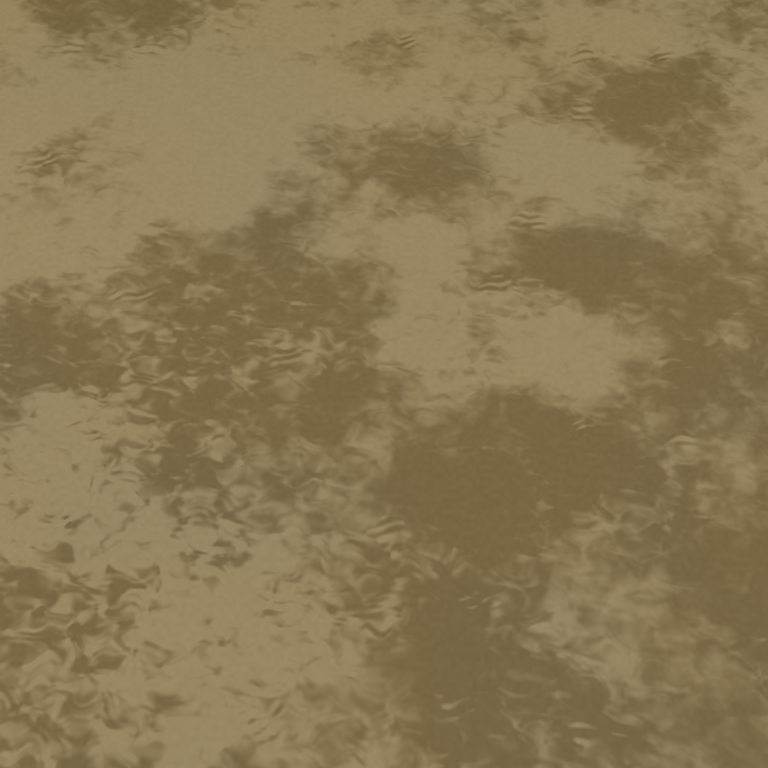
A three.js fragment shader for this texture:

```glsl
// Worn sandy ground seen at a slant: ragged pale crust over darker earth.
// Rough layered noise sets the crust edge, fine curled flakes break it up,
// and jittered cells hold a few small groups of wavy ripple marks.
varying vec2 vUv;

const vec3 EARTH = vec3(0.470, 0.400, 0.270);
const vec3 CRUST = vec3(0.600, 0.530, 0.392);
const vec3 WARM_TINT = vec3(0.005, 0.0, -0.005);
const float PATCH_SCALE = 4.8;
const float PATCH_CONTRAST = 0.95;
const float PATCH_ROUGHNESS = 0.64;
const float FLAKE_SCALE = 60.0;
const float FLAKE_CURL = 1.5;
const float FLAKE_STRENGTH = 0.62;
const float RIPPLE_CELLS = 6.5;
const float RIPPLE_PITCH = 0.02;
const float RIPPLE_STRENGTH = 0.13;
const float EDGE_LOW = 0.32;
const float EDGE_HIGH = 0.68;
const float GRAIN_STRENGTH = 0.02;
const float TAU = 6.28319;

float hash(vec2 p) {
  return fract(sin(dot(p, vec2(127.1, 311.7))) * 43758.55);
}

float noise(vec2 p) {
  vec2 cell = floor(p);
  vec2 f = fract(p);
  f = f * f * (3.0 - 2.0 * f);
  float lower = mix(hash(cell), hash(cell + vec2(1.0, 0.0)), f.x);
  float upper = mix(hash(cell + vec2(0.0, 1.0)), hash(cell + vec2(1.0)), f.x);
  return mix(lower, upper, f.y);
}

// Rotated octaves hide the noise lattice; the sum is centered on zero.
float layeredNoise(vec2 p) {
  float sum = 0.0;
  float weight = 0.5;
  for (int i = 0; i < 5; i++) {
    sum += weight * (noise(p) - 0.5);
    p = mat2(1.6, 1.2, -1.2, 1.6) * p + 7.3;
    weight *= PATCH_ROUGHNESS;
  }
  return sum;
}

// Curled flakes: fine noise bent by a coarser flow, centered on zero.
float flakes(vec2 p) {
  vec2 bend = vec2(noise(p * 0.6 + 3.1), noise(p * 0.6 + 41.7)) - 0.5;
  vec2 q = mat2(0.8, 0.35, -0.35, 1.0) * p + FLAKE_CURL * bend;
  return 0.65 * noise(q) + 0.35 * noise(q * 2.1 + 11.0) - 0.5;
}

// One possible group of tilted ripples in each cell of staggered rows.
float ripples(vec2 ground) {
  vec2 p = ground * RIPPLE_CELLS;
  p.x += 5.0 * hash(vec2(floor(p.y), 3.0));
  vec2 cell = floor(p);
  vec2 center = 0.35 + 0.3 * vec2(hash(cell + 5.0), hash(cell + 19.0));
  vec2 offset = fract(p) - center;
  float ragged = length(offset / vec2(0.3, 0.26)) + 1.1 * (noise(ground * 50.0) - 0.5);
  float mask = 1.0 - smoothstep(0.3, 0.75, ragged);
  float present = step(0.66, hash(cell + 31.0));
  float tilt = 0.8 * (hash(cell + 47.0) - 0.3);
  float wobble = 0.8 * sin(ground.x * 130.0) + 4.0 * noise(ground * 40.0);
  float across = (offset.y - tilt * offset.x) / RIPPLE_CELLS;
  return present * mask * sin(TAU * across / RIPPLE_PITCH + wobble);
}

void main() {
  // Features shrink and flatten toward the distant, upper edge.
  vec2 ground = vec2((vUv.x - 0.5) * (1.0 + 0.4 * vUv.y),
                     vUv.y * (1.0 + 0.6 * vUv.y)) + 2.0;

  // Broad zones: pale distance, bare earth low right, broken crust low left.
  float distant = smoothstep(0.42, 0.75, vUv.y);
  float bareRadius = length((vUv - vec2(0.7, 0.33)) * vec2(0.8, 1.1));
  float bare = 1.0 - smoothstep(0.08, 0.48, bareRadius);
  float nearLeft = (1.0 - smoothstep(0.15, 0.6, vUv.x)) * (1.0 - distant);
  float zoneBias = 0.01 + 0.07 * distant - 0.12 * bare;

  // Flakes are dense on broken ground and sparse on smooth ground.
  float brokenSpots = smoothstep(0.4, 0.7, noise(ground * 7.0 + 57.0));
  float broken = 0.4 + 0.4 * nearLeft + 0.4 * brokenSpots * (1.0 - 0.6 * distant);

  float crust = 0.5 + zoneBias
              + PATCH_CONTRAST * layeredNoise(ground * PATCH_SCALE)
              + FLAKE_STRENGTH * broken * flakes(ground * FLAKE_SCALE)
              + RIPPLE_STRENGTH * ripples(ground);
  vec3 color = mix(EARTH, CRUST, smoothstep(EDGE_LOW, EDGE_HIGH, crust));

  // Soft stains, fine grain and a slightly dimmer far edge.
  color += WARM_TINT * (2.0 * noise(ground * 5.0 + 80.0) - 1.0);
  color += GRAIN_STRENGTH * (noise(ground * vec2(170.0, 130.0)) - 0.5);
  color -= 0.02 * smoothstep(0.8, 1.0, vUv.y) * vec3(0.6, 0.6, 1.0);
  gl_FragColor = vec4(color, 1.0);
}
```
